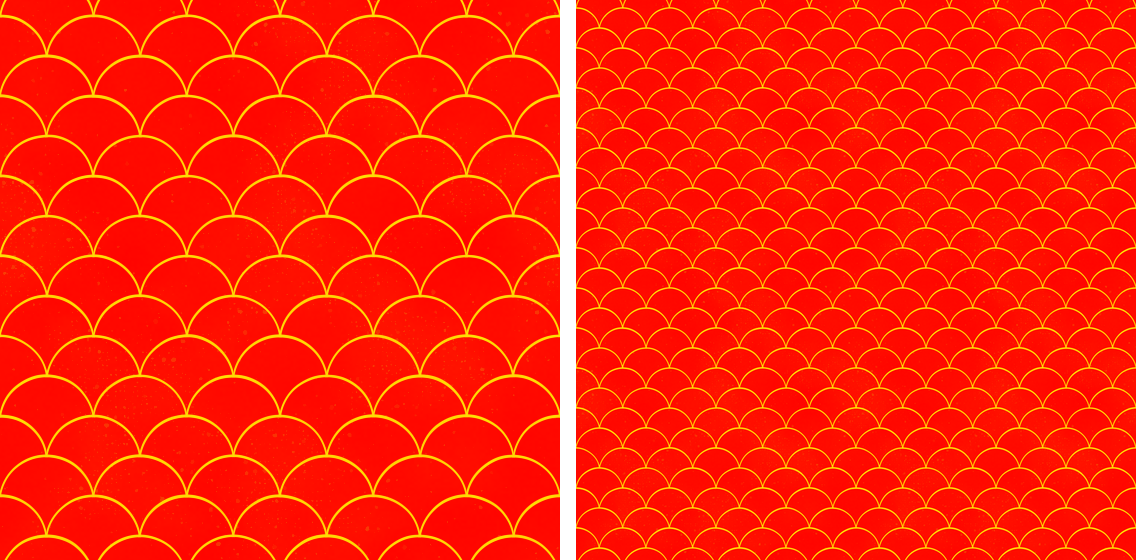
Left: one tile. Right: repeated 2 by 2.
Reproduce this pattern procedurally as a three.js fragment shader.

```glsl
#define COLS 6.0
#define ROWS 14.0
#define ROW_SHIFT 0.0285
#define SIDE_WIDTH 0.0017
#define TOP_WIDTH 0.0028
#define SOFT 0.0012
#define WOBBLE 0.0012
#define RED vec3(1.0, 0.035, 0.0)
#define GOLD vec3(1.0, 0.88, 0.01)
#define FLECK vec3(0.95, 0.36, 0.03)

varying vec2 vUv;

vec3 hash3(vec2 p) {
  vec3 q = fract(p.xyx * vec3(0.1031, 0.1030, 0.0973));
  q += dot(q, q.yxz + 33.33);
  return fract((q.xxy + q.yzz) * q.zyx);
}

// Value noise that wraps after n cells.
float noise(vec2 uv, float n) {
  vec2 p = uv * n;
  vec2 i = floor(p);
  vec2 f = fract(p);
  f = f * f * (3.0 - 2.0 * f);
  float a = hash3(mod(i, n) + n).x;
  float b = hash3(mod(i + vec2(1.0, 0.0), n) + n).x;
  float c = hash3(mod(i + vec2(0.0, 1.0), n) + n).x;
  float d = hash3(mod(i + 1.0, n) + n).x;
  return mix(mix(a, b, f.x), mix(c, d, f.x), f.y);
}

float smoothMin(float a, float b, float k) {
  float h = max(k - abs(a - b), 0.0) / k;
  return min(a, b) - 0.25 * h * h * k;
}

// Signed distance to the outline of the nearest scale in one row.
float scaleArc(vec2 p, float row) {
  float halfWidth = 0.5 / COLS;
  float height = 1.0 / ROWS;
  float radius = (halfWidth * halfWidth + height * height) / (2.0 * height);

  float x = p.x * COLS - 0.5 * mod(row, 2.0) + 0.5;
  vec3 rnd = hash3(vec2(mod(floor(x), COLS), mod(row, ROWS)) + 3.0);
  vec2 q = vec2((fract(x) - 0.5) / COLS, p.y - row / ROWS + ROW_SHIFT + radius);

  // Brushed stroke: heavier at the crown, leaning to one side.
  float rise = clamp((q.y - radius + height) / height, 0.0, 1.0);
  float lean = (rnd.y - 0.6) * q.x / halfWidth;
  float width = mix(SIDE_WIDTH, TOP_WIDTH, rise * rise * (0.5 + 0.6 * rnd.x));
  width *= 1.0 + 0.5 * lean * rise;

  float d = abs(length(q) - radius) - width;
  return max(d, radius - height - q.y - SIDE_WIDTH);
}

// Scattered specks, one candidate per cell; density is the chance of each.
float flecks(vec2 uv, float n, float density) {
  vec2 p = uv * n;
  vec2 cell = mod(floor(p), n);
  vec3 rnd = hash3(cell + 17.0);
  vec3 look = hash3(cell + 211.0);
  vec2 q = fract(p) - 0.5 - (rnd.xy - 0.5) * 0.4;
  float size = mix(0.06, 0.24, look.x * look.x);
  float ragged = (noise(uv, n * 5.0) - 0.5) * 0.16;
  float d = (length(q) + ragged - size) / n;
  float spot = 1.0 - smoothstep(-0.0008, 0.0008, d);
  return spot * step(rnd.z, density) * mix(0.2, 0.75, look.y);
}

void main() {
  // Mottled ground
  float cloud = 0.6 * noise(vUv, 5.0) + 0.4 * noise(vUv, 13.0);
  float grain = noise(vUv, 190.0) - 0.5;
  vec3 color = RED;
  color.g += 0.05 * (cloud - 0.5) + 0.012 * grain;

  // Clustered wear, densest near the left edge
  vec2 wave = 0.5 + 0.5 * cos(6.2831853 * (vUv - vec2(0.08, 0.6)));
  float patches = 0.65 * noise(vUv, 6.0) + 0.35 * noise(vUv, 17.0);
  float wear = smoothstep(0.4, 0.85, patches + 0.3 * pow(wave.x * wave.y, 4.0));
  float specks = flecks(vUv, 60.0, 0.05 + 0.4 * wear);
  specks = max(specks, flecks(vUv, 128.0, 0.03 + 0.55 * wear));
  color = mix(color, FLECK, 0.75 * specks);
  color.g += 0.025 * wear;

  // Overlapping scale outlines, drawn with a slight hand wobble
  vec2 p = vUv + WOBBLE * (vec2(noise(vUv, 23.0), noise(vUv, 29.0)) - 0.5);
  float row = floor((p.y + ROW_SHIFT) * ROWS);
  float d = 1.0;
  for (int i = 0; i < 3; i++) {
    d = smoothMin(d, scaleArc(p, row + float(i)), 0.002);
  }
  float line = 1.0 - smoothstep(-SOFT, SOFT, d);
  vec3 gold = GOLD - vec3(0.0, 0.05, 0.0) * noise(vUv, 40.0);
  color = mix(color, gold, line);

  gl_FragColor = vec4(color, 1.0);
}
```
